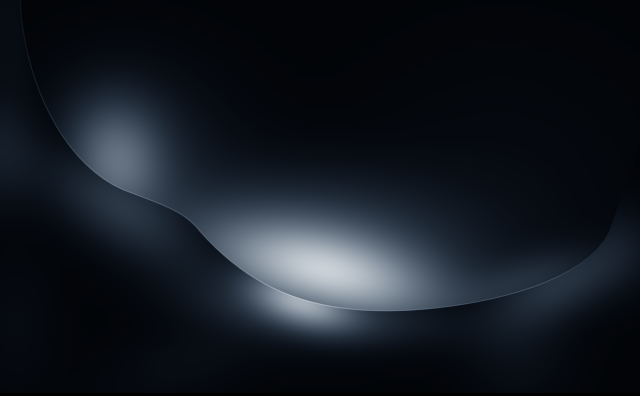
Give the GLSL for this background, as a Shadertoy shader.

```glsl
// Dark studio backdrop: a thin curved rim with soft silver-blue light pooled along it.

#define ASPECT 1.62
#define BASE_LIGHT 0.016
#define CORE_LIGHT 0.62
#define LEFT_LIGHT 0.34
#define SPILL_LIGHT 0.52
#define RIM_LIGHT 0.09
#define RIM_WIDTH 0.0016
#define STEPS 20
#define TINT vec3(1.16, 1.0, 0.85)

// Four joined cubic Bezier spans, left to right
const vec2 RIM[13] = vec2[13](
    vec2(0.051, 1.010), vec2(0.055, 0.810), vec2(0.158, 0.568),
    vec2(0.338, 0.511), vec2(0.422, 0.479), vec2(0.468, 0.464),
    vec2(0.506, 0.416), vec2(0.633, 0.272), vec2(0.781, 0.215),
    vec2(0.981, 0.215), vec2(1.160, 0.215), vec2(1.508, 0.272),
    vec2(1.551, 0.441));

vec2 bezier(vec2 a, vec2 b, vec2 c, vec2 d, float t) {
    float s = 1.0 - t;
    return s*s*s*a + 3.0*s*s*t*b + 3.0*s*t*t*c + t*t*t*d;
}

// Signed distance to the rim, positive above it
float rimDistance(vec2 p) {
    float nearest = 1e9, side = 1.0;
    vec2 a = RIM[0];
    for (int span = 0; span < 4; span++) {
        int k = span * 3;
        for (int i = 1; i <= STEPS; i++) {
            float t = float(i) / float(STEPS);
            vec2 b = bezier(RIM[k], RIM[k + 1], RIM[k + 2], RIM[k + 3], t);
            vec2 along = b - a, toP = p - a;
            float h = clamp(dot(toP, along) / dot(along, along), 0.0, 1.0);
            vec2 gap = toP - along * h;
            float d2 = dot(gap, gap);
            if (d2 < nearest) {
                nearest = d2;
                side = along.x * toP.y - along.y * toP.x < 0.0 ? -1.0 : 1.0;
            }
            a = b;
        }
    }
    return side * sqrt(nearest);
}

// Tilted elliptical Gaussian
float glow(vec2 p, vec2 center, vec2 radius, float angle) {
    vec2 q = p - center;
    float c = cos(angle), s = sin(angle);
    q = vec2(c*q.x + s*q.y, c*q.y - s*q.x) / radius;
    return exp(-dot(q, q));
}

// Light above the rim
float upperLight(vec2 p) {
    float light = BASE_LIGHT;
    light += CORE_LIGHT * glow(p, vec2(0.833, 0.308), vec2(0.285, 0.105), -0.23);
    light += 0.22 * glow(p, vec2(0.802, 0.388), vec2(0.360, 0.158), -0.06);
    light += LEFT_LIGHT * glow(p, vec2(0.297, 0.595), vec2(0.115, 0.145), 0.15);
    light += 0.09 * glow(p, vec2(0.340, 0.600), vec2(0.230, 0.210), 0.0);
    light += 0.13 * glow(p, vec2(1.350, 0.293), vec2(0.170, 0.063), 0.30);
    light += 0.022 * glow(p, vec2(1.270, 0.510), vec2(0.340, 0.320), 0.0);
    return light;
}

// Light spilling below the rim
float lowerLight(vec2 p) {
    float light = BASE_LIGHT;
    light += SPILL_LIGHT * glow(p, vec2(0.755, 0.248), vec2(0.130, 0.062), -0.35);
    light += 0.18 * glow(p, vec2(0.825, 0.210), vec2(0.270, 0.068), -0.10);
    light += 0.14 * glow(p, vec2(0.316, 0.494), vec2(0.158, 0.090), -0.50);
    light += 0.075 * glow(p, vec2(0.360, 0.410), vec2(0.360, 0.095), -0.56);
    light += 0.070 * glow(p, vec2(0.000, 0.610), vec2(0.095, 0.130), 0.0);
    light += 0.030 * glow(p, vec2(0.020, 0.900), vec2(0.080, 0.260), 0.0);
    light += 0.17 * glow(p, vec2(1.414, 0.283), vec2(0.160, 0.080), 0.44);
    light += 0.065 * glow(p, vec2(1.560, 0.378), vec2(0.110, 0.110), 0.0);
    light += 0.045 * glow(p, vec2(1.310, 0.135), vec2(0.130, 0.150), 0.0);
    light += 0.032 * glow(p, vec2(0.485, 0.093), vec2(0.230, 0.095), 0.35);
    light += 0.025 * glow(p, vec2(0.040, 0.180), vec2(0.100, 0.170), 0.0);
    return light;
}

void mainImage(out vec4 fragColor, in vec2 fragCoord) {
    vec2 p = fragCoord / iResolution.xy * vec2(ASPECT, 1.0);
    float pixel = 1.0 / iResolution.y;
    float d = rimDistance(p);

    // Divide the two lighting fields along the rim
    float upper = upperLight(p);
    float light = mix(lowerLight(p), upper, smoothstep(-pixel, pixel, d));

    // Thin highlight, fading at both ends
    float line = 1.0 - smoothstep(0.0, RIM_WIDTH + 0.5 * pixel, abs(d));
    float fade = smoothstep(1.57, 1.35, p.x) * mix(1.0, 0.5, smoothstep(0.7, 1.0, p.y));
    light += line * fade * (RIM_LIGHT + 0.28 * upper * (1.0 - upper));

    // Cool tone curve and dark bottom margin
    vec3 color = pow(vec3(clamp(light, 0.0, 1.0)), TINT);
    color *= smoothstep(0.008 - pixel, 0.008 + pixel, p.y);
    fragColor = vec4(color, 1.0);
}
```
